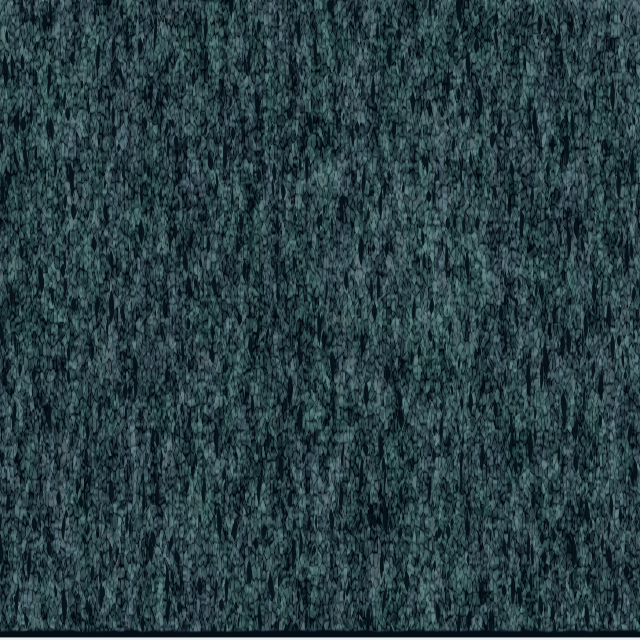
A WebGL 1 fragment shader for this texture:

```glsl
precision highp float;
// Dark teal stained wood: fine upright fibres, scattered dark pores and a shadowed lower edge.
uniform vec2 u_resolution;

float hash(vec2 p) {
  vec3 q = fract(p.xyx * vec3(0.1031, 0.1030, 0.0973));
  q += dot(q, q.yzx + 33.33);
  return fract((q.x + q.y) * q.z);
}

vec2 hash2(vec2 p) {
  return vec2(hash(p + 17.3), hash(p + 71.9));
}

float noise(vec2 p) {
  vec2 i = floor(p), f = fract(p);
  f = f * f * (3.0 - 2.0 * f);
  return mix(mix(hash(i), hash(i + vec2(1.0, 0.0)), f.x),
             mix(hash(i + vec2(0.0, 1.0)), hash(i + 1.0), f.x), f.y);
}

// Stretched cells: x is the tone of the fibre, y the distance to its crevice.
vec2 fibres(vec2 p) {
  vec2 cell = floor(p);
  float nearest = 9.0, second = 9.0, tone = 0.0;
  for (int j = -1; j <= 1; j++) {
    for (int i = -1; i <= 1; i++) {
      vec2 id = cell + vec2(float(i), float(j));
      float d = length(id + hash2(id) - p);
      if (d < nearest) {
        second = nearest;
        nearest = d;
        tone = hash(id + 5.7);
      } else {
        second = min(second, d);
      }
    }
  }
  return vec2(tone, second - nearest);
}

// Tapered upright slits, one at most in each cell of a jittered grid.
float pores(vec2 p, vec2 grid, float share, float size) {
  vec2 cell = floor(p * grid);
  float cover = 0.0;
  for (int j = -1; j <= 1; j++) {
    for (int i = -1; i <= 1; i++) {
      vec2 id = cell + vec2(float(i), float(j));
      vec2 shape = hash2(id + 131.0);
      vec2 d = p - (id + hash2(id)) / grid;
      d.x += d.y * (shape.y - 0.5) * 0.12;
      float along = d.y / (size * mix(0.010, 0.030, shape.x * shape.x));
      float halfWidth = size * mix(0.0024, 0.0040, shape.y) * (1.0 - along * along);
      float slit = 1.0 - smoothstep(-0.0010, 0.0010, abs(d.x) - halfWidth);
      cover = max(cover, slit * step(abs(along), 1.2) * step(hash(id + 47.0), share));
    }
  }
  return cover;
}

void main() {
  vec2 uv = gl_FragCoord.xy / u_resolution;

  // Slight sideways wander of the grain
  vec2 p = uv;
  p.x += 0.004 * (noise(uv * vec2(30.0, 22.0)) - 0.5);
  p.x += 0.002 * (noise(uv * vec2(120.0, 70.0) + 9.0) - 0.5);

  // Fibre tone, crevices, speckle and broad streaks
  vec2 fibre = fibres(p * vec2(175.0, 52.0));
  float streak = noise(p * vec2(100.0, 26.0) + 40.0);
  float tone = 0.63 + 0.40 * (fibre.x - 0.5);
  tone -= 0.35 * (1.0 - smoothstep(0.0, 0.30, fibre.y));
  tone += 0.60 * (noise(p * vec2(290.0, 190.0)) - 0.5);
  tone += 0.40 * (streak - 0.5);
  tone += 0.14 * (noise(uv * vec2(13.0, 3.0) + 3.0) - 0.5);

  // Pores in two sizes
  float pore = max(pores(p, vec2(29.0, 14.0), 0.75, 1.0),
                   pores(p + 3.0, vec2(43.0, 24.0), 0.35, 0.65));
  tone = clamp(mix(tone, 0.05, 0.92 * pore), 0.0, 1.1);

  // Stain: navy to pale teal, drifting between blue and green
  vec3 color = mix(vec3(0.008, 0.035, 0.065), vec3(0.345, 0.465, 0.480),
                   pow(vec3(tone), vec3(1.18, 1.0, 1.0)));
  float drift = noise(p * vec2(45.0, 14.0) + 80.0) - 0.5;
  color += vec3(-0.025, 0.020, -0.015) * drift * smoothstep(0.0, 0.5, tone);

  // Pale worn flecks
  float fleck = smoothstep(0.68, 0.90, noise(p * vec2(105.0, 32.0) + 150.0));
  color = mix(color, vec3(0.40, 0.45, 0.45), 0.45 * fleck * tone * (1.0 - pore));

  // Shadowed lower edge above a thin pale strip
  float rim = uv.y + 0.003 * (noise(vec2(uv.x * 90.0, 2.0)) - 0.5);
  color = mix(vec3(0.012, 0.055, 0.085), color, smoothstep(0.012, 0.017, rim));
  color = mix(vec3(0.93, 0.95, 0.96), color, smoothstep(0.003, 0.005, uv.y));

  gl_FragColor = vec4(color, 1.0);
}
```
